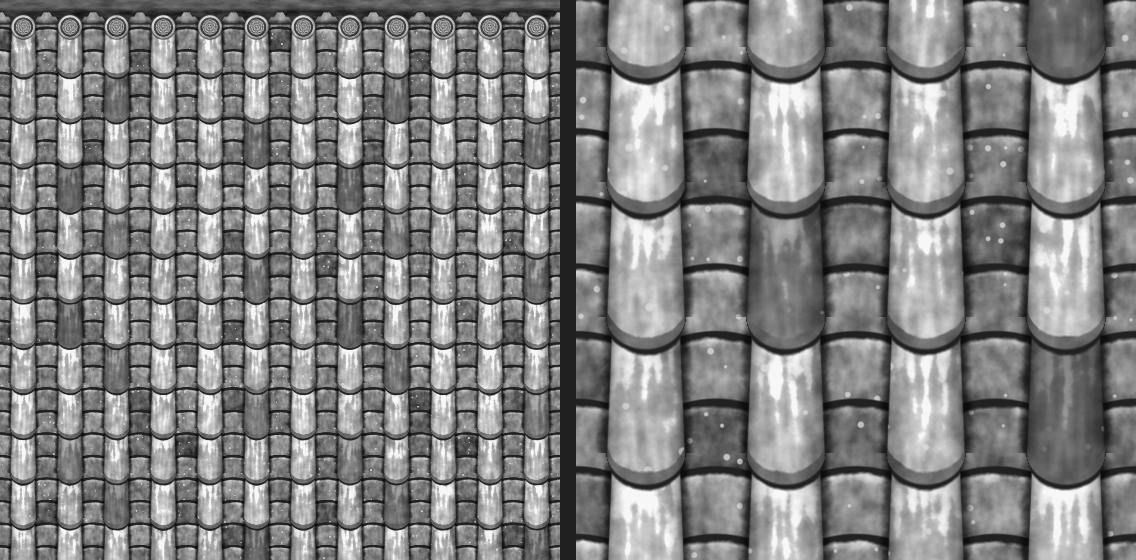
Left: the whole. Right: its middle third, enlarged.
Reproduce this texture map procedurally as a WebGL 1 fragment shader.

```glsl
precision highp float;
// Weathered grey roof: twelve columns of round cover tiles over pan tiles, below a ridge with disc caps.

uniform vec2 u_resolution;

float hash(vec2 p) {
  vec3 q = fract(p.xyx * vec3(0.1031, 0.103, 0.0973));
  q += dot(q, q.yzx + 33.33);
  return fract((q.x + q.y) * q.z);
}

float cornerSlope(vec2 cell, vec2 offset) {
  float angle = 6.2832 * hash(cell + 17.0);
  return dot(vec2(cos(angle), sin(angle)), offset);
}

float gradientNoise(vec2 p) {
  vec2 i = floor(p), f = fract(p);
  vec2 u = f * f * f * (f * (f * 6.0 - 15.0) + 10.0);
  vec2 e = vec2(1.0, 0.0);
  return mix(mix(cornerSlope(i, f), cornerSlope(i + e, f - e), u.x),
             mix(cornerSlope(i + e.yx, f - e.yx), cornerSlope(i + 1.0, f - 1.0), u.x), u.y);
}

float fbm(vec2 p) {
  float sum = 0.0, amplitude = 0.6;
  for (int i = 0; i < 4; i++) {
    sum += amplitude * gradientNoise(p);
    p = p * 2.03 + 7.3;
    amplitude *= 0.55;
  }
  return sum;
}

// Small pale lichen dots, one candidate per cell
float specks(vec2 p) {
  vec2 cell = floor(p);
  vec2 center = 0.3 + 0.4 * vec2(hash(cell + 3.0), hash(cell + 9.0));
  float radius = 0.08 + 0.14 * hash(cell + 21.0);
  float dot1 = 1.0 - smoothstep(radius - 0.06, radius + 0.06, length(fract(p) - center));
  return dot1 * step(0.86, hash(cell + 40.0));
}

float panShade(vec2 p, float grain) {
  float column = floor(p.x + 0.5);
  float x = p.x - column;
  float v = (p.y - 1.06 - 0.6 * x * x) / 0.483;
  vec2 id = vec2(mod(column, 6.0), floor(v) + 4.0);
  float below = fract(v) * 0.483, above = 0.483 - below;
  float tone = 0.52 + 0.14 * (hash(id) - 0.5);
  tone *= hash(id + 60.0) > 0.9 ? 0.72 : 1.0;
  tone += 0.3 * grain + 0.1 * gradientNoise(p * vec2(17.0, 9.0));
  // Worn upper edge, then the dark joint
  tone += 0.17 * (1.0 - smoothstep(0.05, 0.12 + 0.1 * grain, below));
  tone -= 0.06 * (1.0 - smoothstep(0.0, 0.12, above));
  tone = mix(tone, 0.85, 0.8 * specks(p * 9.0));
  float joint = smoothstep(0.03, 0.065, below + 0.03 * grain) * smoothstep(0.0, 0.018, above);
  return mix(0.13, tone, joint);
}

float coverShade(vec2 p, float d, float row, float below, float above, float grain) {
  float column = mod(floor(p.x), 6.0);
  vec2 id = vec2(column, row + 30.0);
  float phase = mod(row, 3.0);
  float darkColumn = phase < 0.5 ? 1.0 : (phase < 1.5 ? 2.0 : 5.0);
  float dark = step(0.5, row) * (1.0 - step(0.5, abs(column - darkColumn)));
  float round1 = sqrt(max(0.0, 1.0 - d * d));
  float tone = 0.31 + 0.45 * round1 - 0.04 * d + 0.1 * (hash(id) - 0.5);
  float streak = gradientNoise(vec2(p.x * 15.0, p.y * 2.6 + row * 5.0));
  tone += 0.2 * streak * round1 + 0.27 * grain;
  // Bleached patches trailing down from the joint
  float wear = smoothstep(0.0, 0.3, 0.38 - 1.1 * below + 0.75 * streak + 0.6 * grain);
  tone += 0.19 * wear * round1;
  tone = mix(tone, 0.93, 0.55 * specks(p * 7.0 + 4.0));
  tone *= mix(1.0, 0.6, dark * (0.8 + 0.4 * hash(id + 8.0)));
  // Thick lip at the foot, dark joint below it
  float lip = 1.0 - smoothstep(0.085, 0.11, above + 0.03 * grain);
  tone = mix(tone, 0.26 + 0.14 * round1 + 0.2 * grain, 0.88 * lip);
  float joint = smoothstep(0.012, 0.045, below + 0.02 * grain) * smoothstep(0.0, 0.025, above);
  return mix(0.13, tone, joint);
}

float capShade(vec2 q, float r, float grain) {
  float tone = 0.72 - 0.5 * q.y - 0.2 * q.x + 0.3 * grain;
  float face = 0.55 + 0.3 * gradientNoise(q * 38.0) + 0.08 * sin(r * 130.0);
  tone = mix(face, tone, smoothstep(0.155, 0.175, r));
  tone *= 1.0 - 0.65 * (1.0 - smoothstep(0.012, 0.03, abs(r - 0.185)));
  return tone * (1.0 - 0.7 * smoothstep(0.235, 0.27, r));
}

void main() {
  vec2 uv = gl_FragCoord.xy / u_resolution;
  vec2 p = vec2(uv.x, 1.0 - uv.y) * 12.0;
  float px = 12.0 / min(u_resolution.x, u_resolution.y);
  float grain = fbm(p * 5.0);
  float x = fract(p.x) - 0.5;

  // Cover rows end in a rounded foot and widen slightly downward
  float bulge = 0.24 * sqrt(max(0.0, 1.0 - x * x / 0.081));
  float v = (p.y - 1.432 - bulge) / 0.967;
  float below = fract(v) * 0.967;
  float halfWidth = mix(0.245, 0.28, fract(v));
  float side = abs(x) - halfWidth;

  float shade = panShade(p, grain);
  shade *= mix(0.27, 1.0, smoothstep(0.0, 0.085, side + 0.04 * grain));
  float cover = coverShade(p, x / halfWidth, floor(v) + 1.0, below, 0.967 - below, grain);
  shade = mix(shade, cover, 1.0 - smoothstep(-px, px, side));

  // Ridge band, its shadow, and the peaked crests between caps
  float ridge = 0.36 + 0.25 * fbm(p * vec2(2.0, 7.0)) - 0.2 * smoothstep(0.14, 0.27, p.y);
  shade = mix(ridge, shade, smoothstep(0.4, 0.52, p.y));
  float crestX = abs(fract(p.x + 0.5) - 0.5);
  float crest = max(0.24 + 0.75 * crestX + 0.02 * cos(crestX * 50.0) - p.y, p.y - 0.5);
  float crestTone = 0.64 - 0.8 * crestX + 0.3 * grain - 0.3 * smoothstep(0.4, 0.5, p.y);
  shade = mix(shade, 0.14, 1.0 - smoothstep(0.015, 0.04, crest));
  shade = mix(shade, crestTone, 1.0 - smoothstep(-px, px, crest));

  vec2 q = vec2(x, p.y - 0.58);
  float r = length(q);
  shade = mix(shade, capShade(q, r, grain), 1.0 - smoothstep(0.27 - px, 0.27 + px, r));
  gl_FragColor = vec4(vec3(clamp(shade, 0.05, 0.97)), 1.0);
}
```
